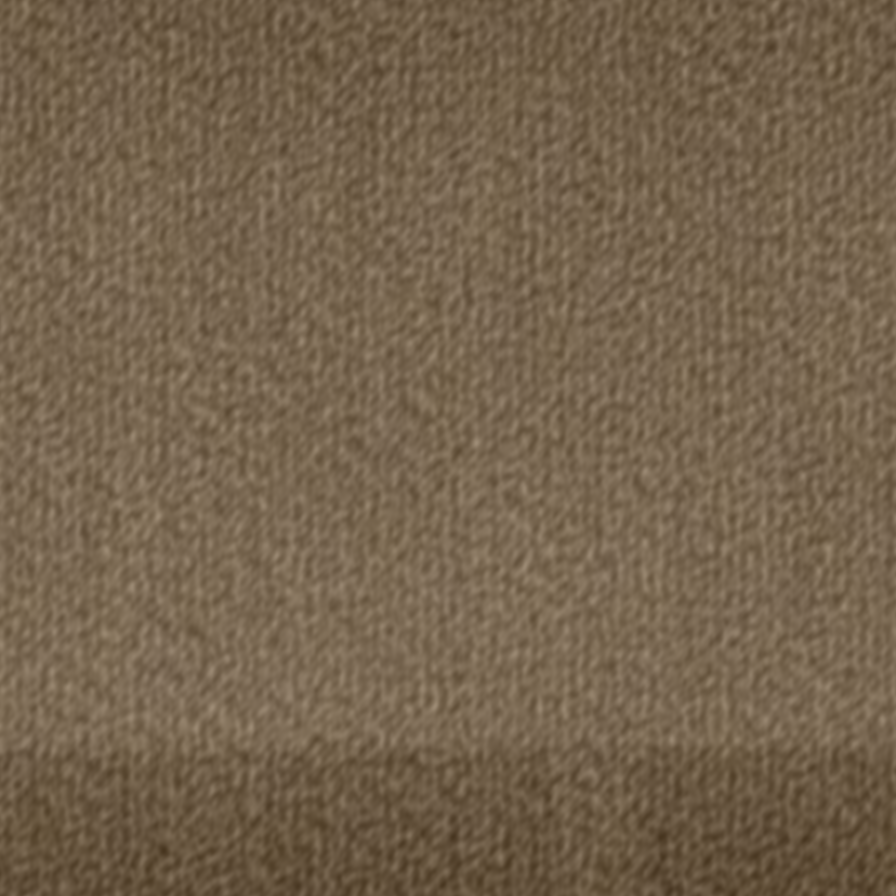
This texture is drawn by a WebGL 1 fragment shader. Its source:

```glsl
precision highp float;
// Brown ribbed fabric: fine vertical ribs broken up by short slanted stitches,
// made of stretched gradient noise over softly shaded cloth with a darker
// strip along the bottom edge.

uniform vec2 u_resolution;

const float TAU = 6.2831853;

// Pseudo-random unit gradient for a lattice corner.
vec2 cornerGradient(vec2 cell) {
  float angle = TAU * fract(sin(dot(cell, vec2(127.1, 311.7))) * 43758.545);
  return vec2(cos(angle), sin(angle));
}

// Gradient noise, roughly -0.7 to 0.7.
float gradientNoise(vec2 p) {
  vec2 cell = floor(p);
  vec2 f = p - cell;
  vec2 fade = f * f * f * (f * (f * 6.0 - 15.0) + 10.0);
  vec2 e = vec2(0.0, 1.0);
  float a = dot(cornerGradient(cell), f);
  float b = dot(cornerGradient(cell + e.yx), f - e.yx);
  float c = dot(cornerGradient(cell + e.xy), f - e.xy);
  float d = dot(cornerGradient(cell + e.yy), f - e.yy);
  return mix(mix(a, b, fade.x), mix(c, d, fade.x), fade.y);
}

// Broad light and shade of the cloth, as a red level.
float clothShade(vec2 uv) {
  float shade = mix(0.490, 0.470, smoothstep(0.2, 0.7, uv.y));
  shade -= 0.035 * smoothstep(0.68, 1.0, uv.y);
  shade -= 0.012 * smoothstep(0.3, 1.0, uv.x) * smoothstep(0.9, 0.2, uv.y);

  // Dark bottom strip with a paler gap right of the centre.
  float strip = 1.0 - smoothstep(0.145, 0.182, uv.y);
  float gap = smoothstep(0.60, 0.64, uv.x) * (1.0 - smoothstep(0.69, 0.73, uv.x));
  shade -= strip * (0.068 - 0.032 * gap);
  shade -= 0.036 * (1.0 - smoothstep(0.0, 0.15, uv.y));

  // Soft blotches and faint vertical streaks.
  shade += 0.014 * gradientNoise(uv * 5.0 + 3.7);
  shade += 0.020 * gradientNoise(uv * vec2(34.0, 3.0) + 11.3);
  return shade;
}

// Ribs and slanted stitches, centred on zero.
float weave(vec2 uv) {
  float wobble = gradientNoise(uv * vec2(26.0, 40.0) + 5.1);
  float rib = cos(TAU * (uv.x * 68.0 + 0.32 * wobble));

  // Stitches stretch along a diagonal, rising to the right.
  vec2 along = vec2(0.66, 0.75);
  vec2 slanted = vec2(dot(uv, vec2(along.y, -along.x)), dot(uv, along));
  float stitch = gradientNoise(slanted * vec2(108.0, 58.0) + 17.3);
  float loops = gradientNoise(uv * vec2(112.0, 84.0) + 29.9);

  // Ribs are clearer in some patches, stitches in others.
  float ribbed = smoothstep(-0.4, 0.4, gradientNoise(uv * 9.0 + 41.2));
  return mix(0.142, 0.100, ribbed) * stitch
       + mix(0.015, 0.025, ribbed) * rib
       + 0.070 * loops * (1.0 + 0.4 * rib);
}

void main() {
  vec2 uv = gl_FragCoord.xy / u_resolution;
  float tone = clothShade(uv) + weave(uv);
  vec3 color = tone + vec3(0.0, -0.070, -0.157);

  // Slight drift between greyer and yellower thread.
  color.b += 0.012 * gradientNoise(uv * vec2(16.0, 12.0) + 53.6);
  gl_FragColor = vec4(clamp(color, 0.0, 1.0), 1.0);
}
```
